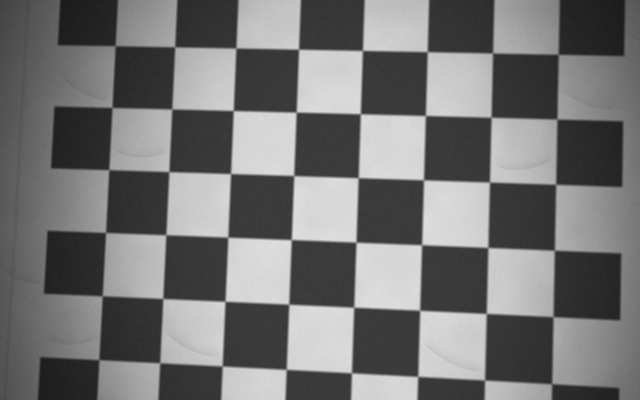
A Shadertoy shader for this pattern:

```glsl
// A sheet of checkerboard seen slightly askew through a soft lens.
// The canvas is warped into board cells, a smoothed square wave inks them,
// then faint creases, paper mottling, grain and a vignette are laid on top.

#define COLUMNS 9.0
#define CELL_SCALE 6.2        // cells per canvas height near the centre
#define BOARD_SHIFT vec2(4.415, 3.36)
#define EDGE_BLUR 0.032       // half width of an edge, in cells
#define PAPER_TONE 0.83
#define INK_TONE 0.21
#define LENS_HAZE 0.022
#define LIGHT_CENTRE vec2(0.06, -0.10)
#define LIGHT_RADIUS 0.75
#define CREASE_SHARE 0.22     // share of paper cells with a crease
#define CREASE_DEPTH 0.07
#define GRAIN 0.018

float hash(vec2 p) {
    vec3 q = fract(vec3(p.xyx) * 0.1031);
    q += dot(q, q.yzx + 33.33);
    return fract((q.x + q.y) * q.z);
}

float valueNoise(vec2 p) {
    vec2 i = floor(p), f = fract(p);
    f = f * f * (3.0 - 2.0 * f);
    return mix(mix(hash(i), hash(i + vec2(1, 0)), f.x),
               mix(hash(i + vec2(0, 1)), hash(i + vec2(1, 1)), f.x), f.y);
}

// Canvas position to board cells: x counts columns, y counts rows downwards.
vec2 boardCoords(vec2 p) {
    float x = p.x - p.y * (0.0366 - 0.0286 * p.x);
    float y = p.y + p.x * (0.035 - 0.042 * p.y);
    vec2 bend = vec2(x * x * (0.214 * x - 0.331), -y * (0.03 + 0.18 * y));
    return BOARD_SHIFT + CELL_SCALE * vec2(x, -y) + bend;
}

// Square wave of period two: +1 in even cells, -1 in odd ones.
vec2 squareWave(vec2 t, vec2 blur) {
    vec2 ramp = 0.5 - abs(mod(t + 0.5, 2.0) - 1.0);
    return 2.0 * smoothstep(-blur, blur, ramp) - 1.0;
}

float inkCoverage(vec2 board) {
    vec2 blur = max(vec2(EDGE_BLUR), fwidth(board));
    vec2 inner = vec2(clamp(board.x, 0.5, COLUMNS - 0.5), board.y);
    vec2 wave = squareWave(inner, blur);
    float inside = smoothstep(-blur.x, blur.x, board.x)
                 * smoothstep(-blur.x, blur.x, COLUMNS - board.x);
    return inside * (0.5 + 0.5 * wave.x * wave.y);
}

// A shallow curved fold, shaded on one side, in a random few cells.
float creaseShade(vec2 board) {
    vec2 cell = floor(board), q = fract(board) - 0.5;
    float present = step(1.0 - CREASE_SHARE, hash(cell + 17.0));
    float slope = 0.7 * (hash(cell + 41.0) - 0.3);
    float d = 0.28 + slope * q.x - 0.5 * q.x * q.x - q.y;
    float fold = smoothstep(-0.015, 0.015, d) * exp(-max(d, 0.0) * 11.0);
    vec2 fade = smoothstep(vec2(0.0), vec2(0.2), 0.5 - abs(q));
    return present * fold * fade.x * fade.y;
}

float vignette(vec2 p) {
    vec2 q = (p - LIGHT_CENTRE) * vec2(1.0, 0.75) / LIGHT_RADIUS;
    float r2 = dot(q, q);
    return 0.04 + 0.96 / (1.0 + r2 * r2);
}

void mainImage(out vec4 fragColor, in vec2 fragCoord) {
    vec2 p = (fragCoord - 0.5 * iResolution.xy) / iResolution.y;
    vec2 board = boardCoords(p);

    // Paper with creases and a long fold in the left margin
    float paper = PAPER_TONE - CREASE_DEPTH * creaseShade(board);
    float marginFold = (board.x + 0.57) / 0.035;
    paper *= 1.0 - 0.07 * exp(-marginFold * marginFold);
    paper *= 0.98 + 0.04 * valueNoise(board * 3.0);

    // Ink, light and camera haze
    float tone = mix(paper, INK_TONE, inkCoverage(board));
    tone = tone * vignette(p) + LENS_HAZE;

    // Fine grain
    tone += GRAIN * (valueNoise(p * 240.0 + 300.0) - 0.5);
    fragColor = vec4(vec3(tone), 1.0);
}
```
